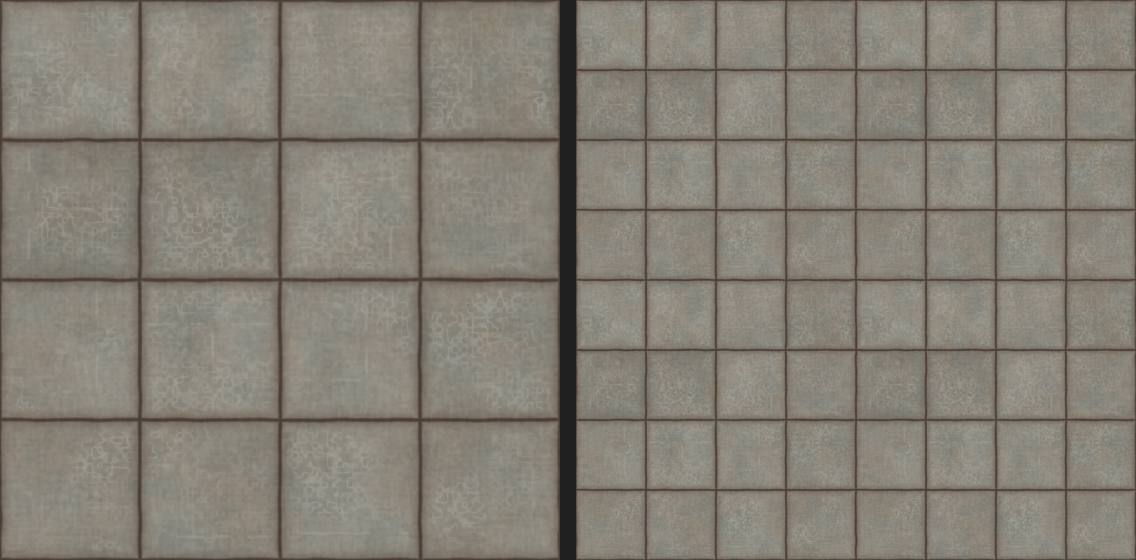
Left, the tile; right, the same tile 2 across and 2 down.
Reproduce this texture procedurally as a WebGL 1 fragment shader.

```glsl
precision highp float;
// Four by four worn stone tiles with thin dark grout and brown, dirty borders.
// Wrapping value noise makes mottling, woven grain and pale flakes; each tile
// hashes its own tone, a faint rectangular worn patch and a broken scratch.

uniform vec2 u_resolution;

const float TILES = 4.0;            // repeats across and down
const float GROUT_HALF = 0.0030;    // half width of a joint
const float GROUT_SOFT = 0.0022;    // blur of the joint's edge
const float DIRT_REACH = 0.0085;    // fall-off of dirt from the joint
const float WOBBLE = 0.0022;        // unevenness of the joints
const float TONE_RANGE = 0.018;     // brightness change between tiles
const float GRAIN = 0.100;          // strength of the fine grain
const float MOTTLE = 0.095;         // strength of the broad clouds
const float FLAKE = 0.54;           // opacity of pale flakes
const vec3 STONE = vec3(0.535, 0.518, 0.476);
const vec3 PALE  = vec3(0.665, 0.665, 0.630);
const vec3 DIRT  = vec3(0.405, 0.350, 0.305);
const vec3 GROUT = vec3(0.285, 0.238, 0.212);
const vec3 WARMTH = vec3(0.030, 0.000, -0.018);

float hash(vec2 p) {
  vec3 q = fract(p.xyx * 0.1031);
  q += dot(q, q.yzx + 33.33);
  return fract((q.x + q.y) * q.z);
}

vec2 hash2(vec2 p) {
  return vec2(hash(p), hash(p + 71.7));
}

// Value noise with a whole number of cells across the canvas.
float noise(vec2 uv, vec2 cells, float seed) {
  vec2 p = uv * cells;
  vec2 i = floor(p);
  vec2 f = fract(p);
  f = f * f * (3.0 - 2.0 * f);
  vec2 a = mod(i, cells) + seed;
  vec2 b = mod(i + 1.0, cells) + seed;
  return mix(mix(hash(a), hash(vec2(b.x, a.y)), f.x),
             mix(hash(vec2(a.x, b.y)), hash(b), f.x), f.y);
}

float fbm(vec2 uv, float cells, float seed) {
  float sum = 0.0;
  float weight = 0.5;
  for (int i = 0; i < 4; i++) {
    sum += weight * noise(uv, vec2(cells), seed);
    cells *= 2.0;
    weight *= 0.5;
    seed += 19.0;
  }
  return sum / 0.9375;
}

// Soft worn rectangle at a random place inside the tile.
float wornPatch(vec2 local, vec2 id) {
  vec2 centre = 0.28 + 0.44 * hash2(id + 5.0);
  vec2 halfSize = 0.14 + 0.16 * hash2(id + 13.0);
  vec2 gap = abs(local - centre) - halfSize;
  float strength = hash(id + 29.0);
  return strength * (1.0 - smoothstep(-0.03, 0.03, max(gap.x, gap.y)));
}

// One thin horizontal and one thin vertical line per tile.
float scratches(vec2 local, vec2 id) {
  vec2 offset = abs(local - 0.15 - 0.7 * hash2(id + 43.0));
  vec2 line = 1.0 - smoothstep(0.004, 0.016, offset);
  vec2 strength = step(0.4, hash2(id + 57.0));
  return max(line.x * strength.x, line.y * strength.y);
}

void main() {
  vec2 uv = gl_FragCoord.xy / u_resolution;
  float pixel = 1.0 / min(u_resolution.x, u_resolution.y);

  // Tile layout with slightly uneven joints
  vec2 sway = vec2(noise(uv, vec2(28.0), 3.0), noise(uv, vec2(28.0), 47.0));
  vec2 grid = (uv + WOBBLE * (sway - 0.5)) * TILES;
  vec2 id = mod(floor(grid), TILES);
  vec2 local = fract(grid);
  vec2 edge = (0.5 - abs(local - 0.5)) / TILES;
  float joint = min(edge.x, edge.y);

  // Broad clouds, isotropic grain and crossed threads
  float clouds = fbm(uv, 12.0, 11.0);
  float fine = 0.6 * noise(uv, vec2(150.0), 23.0) + 0.4 * noise(uv, vec2(256.0), 31.0);
  float weave = 0.5 * (noise(uv, vec2(200.0, 36.0), 7.0) + noise(uv, vec2(36.0, 200.0), 17.0));
  float grain = mix(fine, weave, 0.5) - 0.5;
  vec3 color = STONE + TONE_RANGE * (2.0 * hash(id + 3.0) - 1.0);
  color += MOTTLE * (clouds - 0.5) + GRAIN * grain;
  color += WARMTH * 2.0 * (fbm(uv, 16.0, 83.0) - 0.5);

  // Pale curled flakes gathered in worn areas
  float curl = 1.0 - abs(2.0 * noise(uv, vec2(112.0), 61.0) - 1.0);
  float flakes = smoothstep(0.45, 1.0, curl) * (0.4 + 0.6 * fine);
  float wear = smoothstep(0.42, 0.72, fbm(uv, 10.0, 37.0));
  wear = clamp(0.18 + 0.75 * wear + 0.45 * wornPatch(local, id), 0.0, 1.0);
  float face = smoothstep(0.006, 0.024, joint);
  color = mix(color, PALE, face * wear * (FLAKE * flakes + 0.10));
  float broken = smoothstep(0.40, 0.75, noise(uv, vec2(40.0), 91.0));
  color = mix(color, PALE, 0.32 * face * broken * scratches(local, id));

  // Brown border and grout
  float dirt = exp(-joint / DIRT_REACH) * (0.55 + 0.7 * clouds);
  color = mix(color, DIRT + GRAIN * grain, clamp(dirt, 0.0, 1.0));
  float blur = max(GROUT_SOFT, pixel);
  float grout = 1.0 - smoothstep(GROUT_HALF - blur, GROUT_HALF + blur, joint);
  color = mix(color, GROUT + 0.5 * GRAIN * grain, 0.92 * grout);

  gl_FragColor = vec4(color, 1.0);
}
```
